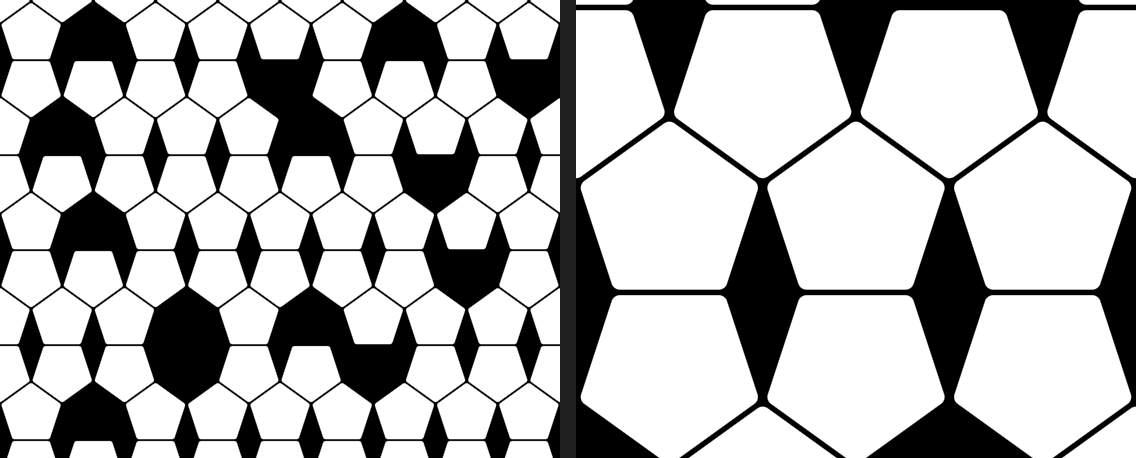
Left, the full canvas; right, a detail of the centre.
A Shadertoy shader for this pattern:

```glsl
const float COLUMNS = 9.0;          // pentagons across the canvas
const float FIRST_BASE = 0.967;     // top edge to first base line, in columns
const float SQUEEZE = 0.992;        // vertical scale of the tiling
const float SIDE = 0.618034;        // pentagon side for a width of one column
const float APOTHEM = 0.425325;     // centre to side
const float ROW_PITCH = 1.538842;   // base line to base line
const float LINE_HALF = 0.0146;     // half width of the black lines
const float CORNER = 0.047;         // corner radius
const float SOFTNESS = 1.2;         // edge width in pixels
const vec3 INK = vec3(0.0);
const vec3 PAPER = vec3(1.0);

// Regular pentagon with its flat side at +y
float sdPentagon(vec2 p, float apothem) {
    const vec2 fold = vec2(0.809017, 0.587785);
    const vec2 mirrored = vec2(-fold.x, fold.y);
    p.x = abs(p.x);
    p -= 2.0 * min(dot(mirrored, p), 0.0) * mirrored;
    p -= 2.0 * min(dot(fold, p), 0.0) * fold;
    float halfSide = 0.5 * SIDE * apothem / APOTHEM;
    p -= vec2(clamp(p.x, -halfSide, halfSide), apothem);
    return length(p) * sign(p.y);
}

// Gaps run in strands that drift sideways from row to row
bool isGap(int row, int col, bool pointsUp) {
    if (row < 0) return false;
    if (pointsUp) {
        bool leftStrand = col == (row == 3 ? 3 : 1);
        bool midStrand = (row == 0 || row % 2 == 1) && col == 6 - min(row, 1);
        return leftStrand || midStrand;
    }
    bool rightStrand = col == 8 - (row + 1) / 2;
    bool midStrand = row % 3 == 0 && col == 4 - row / 3;
    return row < 4 && (rightStrand || midStrand);
}

// Signed distance to the pentagon of one row nearest to p
float rowDistance(vec2 p, float row, bool pointsUp) {
    float x = p.x + 0.5 * mod(row, 2.0);    // odd rows shift by half a column
    if (isGap(int(row), int(floor(x)), pointsUp)) return 1.0;
    float fromBase = abs(p.y - row * ROW_PITCH);
    vec2 local = vec2(fract(x) - 0.5, APOTHEM - fromBase);
    return sdPentagon(local, APOTHEM - LINE_HALF - CORNER) - CORNER;
}

void mainImage(out vec4 fragColor, in vec2 fragCoord) {
    // One unit is one column; y runs down from the first base line
    float pixel = COLUMNS / iResolution.x;
    vec2 p = vec2(fragCoord.x, iResolution.y - fragCoord.y) * pixel;
    p.y = (p.y - FIRST_BASE) / SQUEEZE;

    // Between two base lines: one row hangs down, the next one points up
    float row = floor(p.y / ROW_PITCH);
    float d = min(rowDistance(p, row, false), rowDistance(p, row + 1.0, true));

    float coverage = clamp(0.5 - d / (SOFTNESS * pixel), 0.0, 1.0);
    fragColor = vec4(mix(INK, PAPER, coverage), 1.0);
}
```
